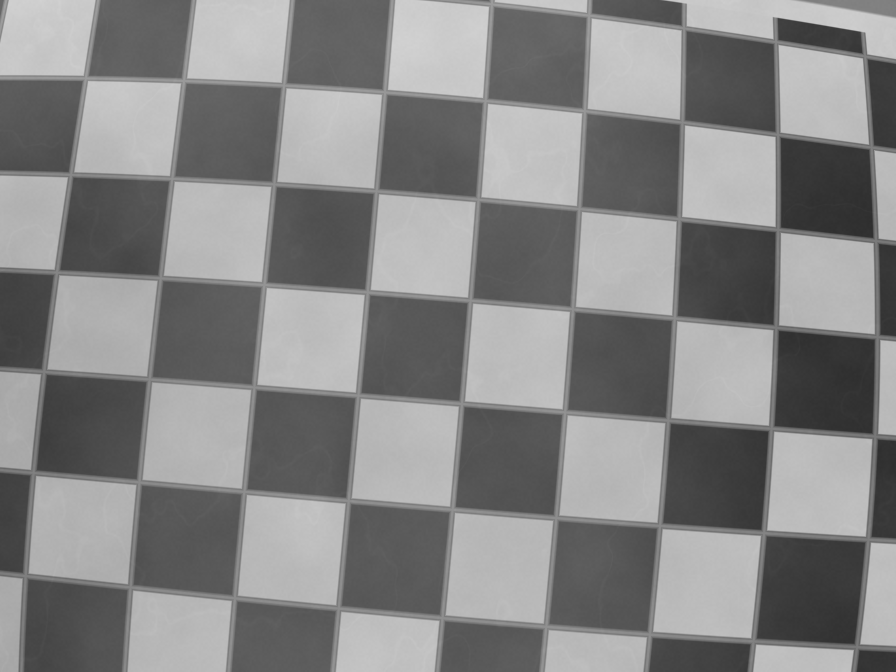
Write a Shadertoy shader that draws this pattern.

```glsl
// A worn grey checkerboard sheet, bulging and tilted, with thin grout lines and uneven light.

const float VIEW_HEIGHT = 5.76;   // canvas height in view units
const float GROUT_HALF = 0.027;   // half line width, in tiles
const float SHEET_TOP = -0.50;    // row coordinate of the sheet's upper edge
const float PRINT_TOP = -0.27;    // row coordinate where the tiles begin

float hash21(vec2 p) {
    vec3 q = fract(vec3(p.xyx) * 0.1031);
    q += dot(q, q.yzx + 33.33);
    return fract((q.x + q.y) * q.z);
}

float valueNoise(vec2 p) {
    vec2 cell = floor(p);
    vec2 f = fract(p);
    f = f * f * (3.0 - 2.0 * f);
    float low = mix(hash21(cell), hash21(cell + vec2(1, 0)), f.x);
    float high = mix(hash21(cell + vec2(0, 1)), hash21(cell + vec2(1, 1)), f.x);
    return mix(low, high, f.y);
}

float fbm(vec2 p) {
    float sum = 0.0;
    float weight = 0.5;
    for (int i = 0; i < 4; i++) {
        sum += weight * valueNoise(p);
        p = p * 2.03 + 17.0;
        weight *= 0.5;
    }
    return sum;
}

float cubic(float x, vec4 c) {
    return c.x + x * (c.y + x * (c.z + x * c.w));
}

// Maps the view (x right, y down) to column and row coordinates on the curved sheet.
vec2 sheetCoords(vec2 p) {
    float column = cubic(p.x, vec4(4.81, 1.125, 0.0035, 0.0))
        + p.y * cubic(p.x, vec4(0.0948, -0.0094, -0.0015, -0.00073))
        + p.y * p.y * cubic(p.x, vec4(0.0022, 0.0022, 0.0001, 0.0003));
    float row = cubic(p.y, vec4(3.36, 1.125, -0.0145, 0.0))
        + p.x * cubic(p.y, vec4(-0.0911, 0.0033, -0.0016, 0.0))
        + p.x * p.x * cubic(p.y, vec4(-0.0027, 0.00424, -0.0004, 0.0));
    return vec2(column, row);
}

// Dark ink fades towards both sides, most strongly on the right.
float darkTone(vec2 p) {
    float rightShade = smoothstep(0.9, 3.4, p.x);
    float leftShade = smoothstep(-1.8, -4.0, p.x) * smoothstep(-2.6, -0.5, p.y);
    float topGlow = smoothstep(-0.8, -2.7, p.y);
    return 0.345 - 0.135 * rightShade - 0.085 * leftShade + 0.03 * topGlow;
}

// Pale paper is brightest along the top and dimmer at lower left.
float paleTone(vec2 p) {
    float leftShade = smoothstep(-0.8, -3.8, p.x) * smoothstep(-2.6, 0.2, p.y);
    float topGlow = smoothstep(-1.2, -2.9, p.y);
    return 0.735 - 0.065 * leftShade + 0.055 * topGlow;
}

float tileTone(vec2 tile, vec2 p) {
    float pale = 1.0 - mod(tile.x + tile.y, 2.0);
    float variation = (hash21(tile + 31.0) - 0.5) * 0.035;
    return mix(darkTone(p), paleTone(p), pale) + variation;
}

// Grey line with a lighter core and darker rims.
float groutTone(float edgeDist, float soft, vec2 p) {
    float core = 1.0 - smoothstep(0.004, 0.010 + soft, edgeDist);
    return mix(darkTone(p), paleTone(p), 0.36) + 0.08 * core;
}

// Cloudy stains and narrow soft creases.
float wear(vec2 grid) {
    float cloud = fbm(grid * 1.7 + 40.0) - 0.47;
    float fold = abs(fbm(grid * vec2(1.3, 0.9) + 80.0) - 0.48);
    float crease = 1.0 - smoothstep(0.0, 0.018, fold);
    return 0.07 * cloud + 0.012 * crease;
}

void mainImage(out vec4 fragColor, in vec2 fragCoord) {
    vec2 view = (fragCoord - 0.5 * iResolution.xy) / iResolution.y * VIEW_HEIGHT;
    view.y = -view.y;
    float soft = max(0.010, 0.8 * VIEW_HEIGHT * 1.13 / iResolution.y);

    // Tiles and grout
    vec2 grid = sheetCoords(view);
    vec2 tile = floor(grid);
    vec2 toLine = 0.5 - abs(fract(grid) - 0.5);
    float edgeDist = min(toLine.x, toLine.y);
    float tileMask = smoothstep(GROUT_HALF - soft, GROUT_HALF + soft, edgeDist);
    float tone = mix(groutTone(edgeDist, soft, view), tileTone(tile, view), tileMask);

    // Blank margin and the surface behind the sheet
    float printed = smoothstep(PRINT_TOP - soft, PRINT_TOP + soft, grid.y);
    float onSheet = smoothstep(SHEET_TOP - 2.0 * soft, SHEET_TOP + 2.0 * soft, grid.y);
    tone = mix(paleTone(view), tone, printed);
    tone = mix(0.50, tone, onSheet);

    // Stains and fine grain
    float grain = valueNoise(view * 55.0) - 0.5;
    tone += wear(grid) + 0.012 * grain;
    fragColor = vec4(vec3(clamp(tone, 0.0, 1.0)), 1.0);
}
```
